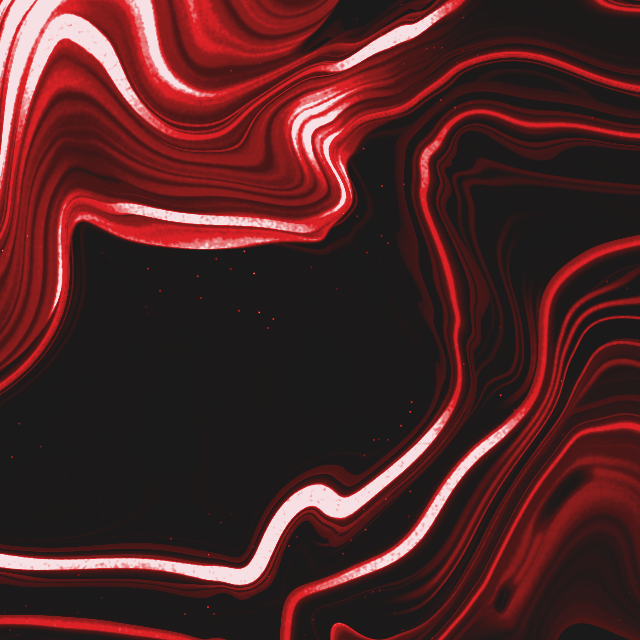
Give the GLSL for this texture, as a WebGL 1 fragment shader.

```glsl
precision highp float;
// Marbled liquid paint: folded black, red and white ribbons with fine striations.
uniform vec2 u_resolution;

vec2 hash2(vec2 p) {
  vec3 h = fract(vec3(p.xyx) * vec3(0.1031, 0.1030, 0.0973));
  h += dot(h, h.yzx + 33.33);
  return fract((h.xx + h.yz) * h.zy);
}

float corner(vec2 cell, vec2 offset) {
  return dot(hash2(cell) * 2.0 - 1.0, offset);
}

// Gradient noise, roughly -0.7 to 0.7
float noise(vec2 p) {
  vec2 i = floor(p), f = p - i;
  vec2 u = f * f * f * (f * (f * 6.0 - 15.0) + 10.0);
  vec2 e = vec2(1.0, 0.0);
  float low = mix(corner(i, f), corner(i + e.xy, f - e.xy), u.x);
  float high = mix(corner(i + e.yx, f - e.yx), corner(i + e.xx, f - e.xx), u.x);
  return 1.4 * mix(low, high, u.y);
}

vec2 noise2(vec2 p) {
  return vec2(noise(p + 3.7), noise(p + 41.3));
}

// Folded coordinates: x runs along the streams, y across them
vec2 flow(vec2 p) {
  p += 0.42 * noise2(p * 2.1 + 12.0);
  p += 0.13 * noise2(p * 4.1 + 27.0);
  p += 0.018 * noise2(p * 9.0 + 5.0);
  p -= 0.5;
  return vec2(dot(p, vec2(0.86, 0.5)), dot(p, vec2(-0.5, 0.86)));
}

// Striations across the streams, faded where they get finer than a pixel
float streaks(float across, float frequency, float footprint) {
  float fade = 1.0 - smoothstep(0.25, 0.8, footprint * frequency);
  return fade * noise(vec2(across * frequency, 8.5));
}

vec3 paint(float t) {
  vec3 c = mix(vec3(0.105, 0.1, 0.1), vec3(0.29, 0.09, 0.09), smoothstep(0.0, 0.25, t));
  c = mix(c, vec3(0.54, 0.11, 0.11), smoothstep(0.25, 0.5, t));
  c = mix(c, vec3(0.86, 0.13, 0.15), smoothstep(0.5, 0.74, t));
  c = mix(c, vec3(0.91, 0.46, 0.47), smoothstep(0.76, 0.87, t));
  return mix(c, vec3(0.97, 0.88, 0.89), smoothstep(0.87, 0.98, t));
}

void main() {
  vec2 uv = gl_FragCoord.xy / u_resolution;
  float px = 1.0 / min(u_resolution.x, u_resolution.y);
  vec2 q = flow(uv);
  float slope = length(vec2(flow(uv + vec2(px, 0.0)).y - q.y,
                            flow(uv + vec2(0.0, px)).y - q.y)) / px;
  float footprint = slope * px;

  // Red pools, heaviest in the upper left, lit along their sharp rims
  float heat = smoothstep(0.62, 0.12, length((uv - vec2(0.14, 0.8)) * vec2(0.8, 1.0)));
  float cloud = noise(vec2(q.x * 2.2, q.y * 5.0) + 15.0);
  float pool = noise(vec2(q.y * 7.0, 2.5)) + 0.4 * noise(q * 2.5 + 31.0)
             - 0.03 + 0.45 * heat;
  float inside = smoothstep(-1.0, 1.0, pool / (footprint * 8.0 + 0.004));
  float rim = exp(-7.0 * max(pool, 0.0));
  float grooves = 1.0 + 0.7 * streaks(q.y, 38.0, footprint)
                + 0.6 * streaks(q.y, 95.0, footprint);
  float tone = inside * (0.06 + 0.5 * rim + 0.52 * heat) * (0.8 + 1.1 * cloud) * grooves;
  tone += inside * heat * 0.4 * smoothstep(0.15, 0.5, cloud);

  // Loose hairlines drawn out along the streams
  float strand = abs(noise(vec2(q.y * 26.0, 4.5 + q.x * 0.3)));
  float hairline = 1.0 - smoothstep(0.02, 0.07 + footprint * 26.0, strand);
  float drawn = smoothstep(0.0, 0.4, noise(q * vec2(2.0, 4.0) + 52.0));
  tone = max(tone, 0.62 * hairline * drawn);

  // White ribbons that swell and thin, with red fringes and parallel threads
  for (int i = 0; i < 5; i++) {
    float k = float(i);
    float level = -0.42 + 0.19 * k + 0.04 * noise(vec2(k * 3.3, 0.5));
    float d = (q.y - level) / mix(1.0, max(slope, 0.1), 0.65);
    float swell = smoothstep(-0.2, 0.45, noise(vec2(q.x * 2.4 + k * 7.3, k + 0.5)));
    float halfWidth = 0.002 + 0.017 * swell;
    float edge = abs(d) - halfWidth;
    float body = 1.0 - smoothstep(-px, px * 1.5, edge);
    float fringe = 0.55 * exp(-max(edge, 0.0) / 0.006);
    float threads = smoothstep(0.08, 0.3, noise(vec2(d * 120.0, k + 0.5)))
                  * exp(-max(edge, 0.0) / 0.022);
    tone = max(tone, max(fringe, 0.72 * threads));
    tone = mix(tone, mix(0.74, 1.0, smoothstep(0.05, 0.5, swell)), body);
  }

  // Pigment grain and scattered bright flecks
  tone *= 1.0 + 0.09 * noise(uv * 190.0) + 0.06 * noise(uv * 90.0);
  vec2 grid = uv * 85.0;
  vec2 seed = hash2(floor(grid) + 60.0);
  vec2 offset = fract(grid) - 0.25 - 0.5 * hash2(floor(grid) + 130.0);
  float fleck = 1.0 - smoothstep(0.05, 0.09 + 85.0 * px, length(offset));
  fleck *= step(0.95, seed.x) * smoothstep(-0.1, 0.3, noise(uv * 4.0 + 70.0));
  tone = max(tone, fleck * (0.4 + 0.5 * seed.y));

  gl_FragColor = vec4(paint(clamp(tone, 0.0, 1.0)), 1.0);
}
```
